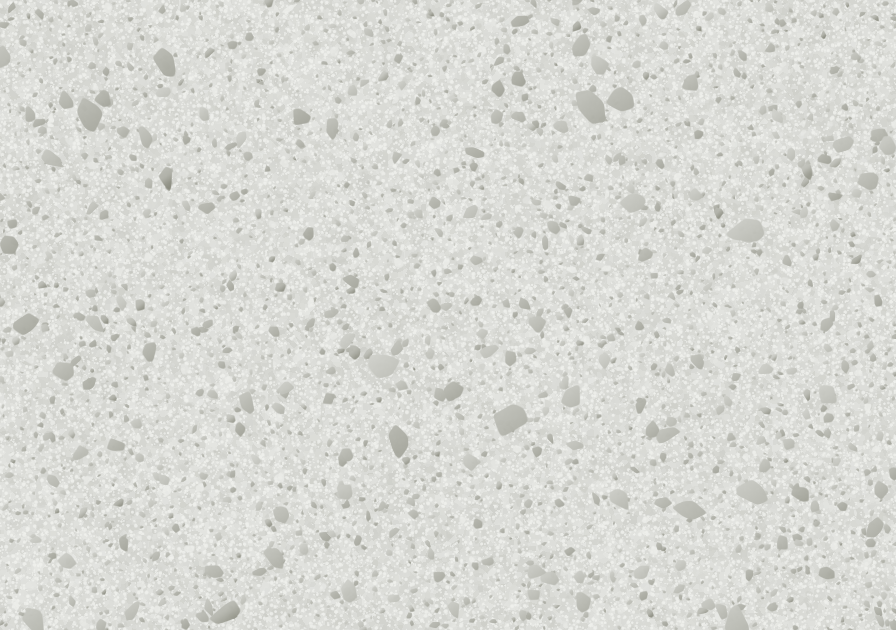
Give the GLSL for this texture, as a Shadertoy shader.

```glsl
// Pale engineered stone: a fine sparkling matrix strewn with grey chips.
// Cellular noise makes the grain; rounded random polygons, one per grid cell
// on several scales, make the chips, which are layered from small to large.

vec3 hash3(vec2 cell, float seed) {
    vec3 h = fract(vec3(cell.xyx + seed * 7.31) * vec3(0.1031, 0.1030, 0.0973));
    h += dot(h, h.yxz + 33.33);
    return fract((h.xxy + h.yzz) * h.zyx);
}

// Cellular noise: distance to the nearest grain, and that grain's random value.
vec2 grain(vec2 p, float seed) {
    vec2 nearest = vec2(9.0, 0.0);
    for (int y = -1; y <= 1; y++)
    for (int x = -1; x <= 1; x++) {
        vec2 cell = floor(p) + vec2(x, y);
        vec3 h = hash3(cell, seed);
        float d = length(cell + h.xy - p);
        if (d < nearest.x) nearest = vec2(d, h.z);
    }
    return nearest;
}

// Rounded convex polygon of unit size with uneven sides.
float polygon(vec2 q, vec2 cell, float seed) {
    float total = 0.0;
    for (int i = 0; i < 6; i++) {
        vec3 h = hash3(cell, seed + 3.7 + float(i) * 1.9);
        float angle = (float(i) + 0.6 * h.x) * 6.2832 / 6.0;
        float side = dot(q, vec2(cos(angle), sin(angle))) - mix(0.6, 1.15, h.y);
        total += exp(min(11.0 * side, 60.0));
    }
    return log(total) / 11.0;
}

// Scattered chips: coverage, random value, and shading from -1 to 1 across a chip.
vec3 chips(vec2 p, float frequency, float density, float seed) {
    p = p * frequency + seed * 5.3;
    float closest = 9.0;
    vec2 look = vec2(0.0);
    for (int y = 0; y <= 1; y++)
    for (int x = 0; x <= 1; x++) {
        vec2 cell = floor(p - 0.5) + vec2(x, y);
        vec3 place = hash3(cell, seed);
        vec3 kind = hash3(cell, seed + 1.3);
        if (place.z > density) continue;
        float radius = mix(0.11, 0.24, kind.x * kind.x);
        vec2 q = (p - cell - place.xy) / radius;
        float shade = dot(q, vec2(0.55, -0.75));
        float turn = kind.y * 6.2832;
        q = mat2(cos(turn), sin(turn), -sin(turn), cos(turn)) * q;
        q *= vec2(0.85, mix(0.95, 1.45, fract(kind.z * 7.0)));
        float d = polygon(q, cell, seed) * radius;
        if (d < closest) {
            closest = d;
            look = vec2(kind.z, clamp(shade, -1.0, 1.0));
        }
    }
    float soft = frequency * max(0.8 / iResolution.y, 0.0012);
    return vec3(1.0 - smoothstep(-soft, soft, closest), look);
}

// Bright specks on a share of the grains.
float specks(vec2 p, float frequency, float share, float seed) {
    vec2 g = grain(p * frequency, seed);
    float size = mix(0.3, 0.6, fract(g.y * 13.0));
    return step(1.0 - share, g.y) * (1.0 - smoothstep(size * 0.35, size, g.x));
}

void mainImage(out vec4 fragColor, in vec2 fragCoord) {
    vec2 p = fragCoord / iResolution.y;

    // Cloudy matrix with fine and coarse grain
    float tone = 0.855 + 0.005 * sin(p.x * 9.0 + 2.0 * sin(p.y * 7.0)) * sin(p.y * 11.0 + p.x * 4.0);
    tone += 0.055 * (grain(p * 120.0, 2.0).y - 0.5);
    tone += 0.035 * (grain(p * 55.0, 5.0).y - 0.5);

    // Chips sunk below the surface, grey then milky
    vec3 sunk = chips(p, 36.0, 0.65, 11.0);
    tone = mix(tone, 0.80 + 0.03 * sunk.y, 0.7 * sunk.x);
    vec3 milky = chips(p, 30.0, 0.40, 17.0);
    tone = mix(tone, 0.89 + 0.05 * milky.y, 0.75 * milky.x);

    // Sparkle, thinner over the milky chips
    float sparkle = max(specks(p, 125.0, 0.45, 23.0), 0.8 * specks(p, 190.0, 0.35, 29.0));
    tone = mix(tone, 0.95, 0.75 * sparkle * (1.0 - 0.6 * milky.x));

    // Clear grey chips on growing scales, darker toward the lower right
    for (int i = 0; i < 4; i++) {
        float level = float(i);
        float frequency = 46.0 * pow(0.6, level);
        vec3 chip = chips(p, frequency, 0.60 - 0.07 * level, 37.0 + level * 6.0);
        float grey = mix(0.67, 0.79, chip.y) - 0.035 * chip.z;
        grey -= 0.10 * step(0.9, fract(chip.y * 17.0)) * smoothstep(-0.4, 0.9, chip.z);
        tone = mix(tone, grey, 0.95 * chip.x);
    }

    // Slightly green in the greys, nearly neutral in the whites
    vec3 stone = vec3(tone, tone + 0.004, tone - 0.011 - 0.1 * max(0.88 - tone, 0.0));
    fragColor = vec4(stone, 1.0);
}
```
